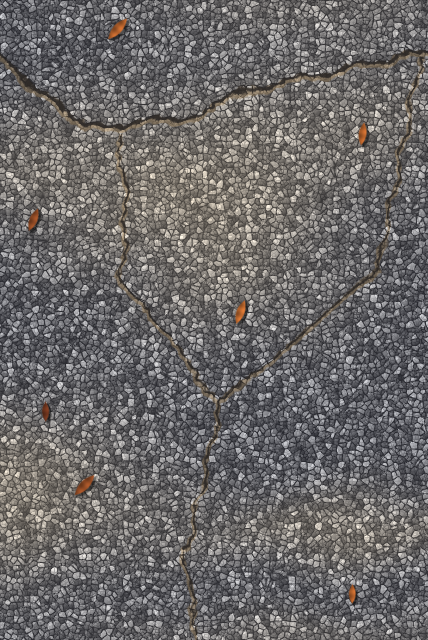
Give the GLSL for this texture, as a WebGL 1 fragment shader.

```glsl
precision highp float;
uniform vec2 u_resolution;

const float STONE_SCALE = 104.0;   // stones per canvas height
const float GRIT_SCALE = 185.0;
const float STONE_WEIGHT = 0.78;
const float GRIT_WEIGHT = 0.38;
const float AMBIENT_SUN = 0.07;
const float CRACK_WIDTH = 0.0016;
const float SAND_WIDTH = 0.0038;
const vec2 SAND_OFFSET = vec2(0.0012, 0.0036);
const int LEAF_COUNT = 7;
const vec2 LIGHT_DIR = vec2(-0.6, 0.8);
const vec3 SHADE_GAP = vec3(0.14, 0.145, 0.175);
const vec3 SHADE_STONE = vec3(0.74, 0.75, 0.78);
const vec3 SUN_GAP = vec3(0.30, 0.28, 0.255);
const vec3 SUN_STONE = vec3(0.95, 0.90, 0.82);
const vec3 SAND = vec3(0.60, 0.52, 0.41);
const vec3 CRACK = vec3(0.13, 0.12, 0.12);
const vec3 LEAF_BROWN = vec3(0.36, 0.16, 0.10);
const vec3 LEAF_ORANGE = vec3(0.76, 0.42, 0.18);

float hash(vec2 p) {
  return fract(sin(dot(p, vec2(127.1, 311.7))) * 43758.5453);
}

vec2 hash2(vec2 p) {
  return vec2(hash(p), hash(p + 37.3));
}

// Cellular stones: brightness of the nearest one, dark in the gaps
float stones(vec2 p, float pixel) {
  vec2 cell = floor(p), nearest = vec2(0.0), id = vec2(0.0);
  float first = 9.0, second = 9.0;
  for (int y = -1; y <= 1; y++) {
    for (int x = -1; x <= 1; x++) {
      vec2 c = cell + vec2(float(x), float(y));
      vec2 d = p - c - hash2(c);
      float r = length(d);
      if (r < first) {
        second = first;
        first = r;
        nearest = d;
        id = c;
      } else {
        second = min(second, r);
      }
    }
  }
  float tone = mix(0.2, 1.0, pow(hash(id + 71.0), 1.6));
  float body = smoothstep(0.0, 0.25 + 0.5 * pixel, second - first);
  return body * (tone + 0.25 * dot(nearest, LIGHT_DIR));
}

// Soft elliptical pool of sunlight
float pool(vec2 p, vec2 centre, vec2 radii) {
  vec2 d = (p - centre) / radii;
  return exp(-dot(d, d));
}

float sunlight(vec2 p) {
  p += 0.012 * sin(p.yx * vec2(31.0, 23.0) + 2.0 * sin(p * 17.0));
  float s = AMBIENT_SUN;
  s += 0.80 * pool(p, vec2(0.30, 0.71), vec2(0.20, 0.15));
  s += 0.30 * pool(p, vec2(0.38, 0.56), vec2(0.18, 0.12));
  s += 0.80 * pool(p, vec2(0.02, 0.23), vec2(0.20, 0.13));
  s += 0.65 * pool(p, vec2(0.54, 0.17), vec2(0.25, 0.06));
  s += 0.45 * pool(p, vec2(0.57, 0.82), vec2(0.16, 0.12));
  s += 0.45 * pool(p, vec2(0.02, 0.74), vec2(0.13, 0.10));
  s += 0.35 * pool(p, vec2(0.45, 1.0), vec2(0.30, 0.06));
  s += 0.40 * pool(p, vec2(0.45, 0.0), vec2(0.28, 0.05));
  return clamp(s, 0.0, 1.0);
}

float segment(vec2 p, vec2 a, vec2 b) {
  vec2 d = b - a;
  return length(p - a - d * clamp(dot(p - a, d) / dot(d, d), 0.0, 1.0));
}

// Distance to three branches, bent along the way by layered sines
float crackDistance(vec2 p) {
  p += 0.0045 * sin(p.yx * 67.0 + 1.5 * sin(p * 41.0));
  p += 0.0018 * sin(p.yx * 233.0 + 2.0 * sin(p * 151.0));
  float across = min(segment(p, vec2(-0.02, 0.925), vec2(0.137, 0.801)),
                     segment(p, vec2(0.137, 0.801), vec2(0.313, 0.820)));
  across = min(across, segment(p, vec2(0.313, 0.820), vec2(0.39, 0.861)));
  across = min(across, segment(p, vec2(0.39, 0.861), vec2(0.69, 0.926)));
  float left = min(segment(p, vec2(0.186, 0.797), vec2(0.198, 0.674)),
                   segment(p, vec2(0.198, 0.674), vec2(0.189, 0.564)));
  left = min(left, segment(p, vec2(0.189, 0.564), vec2(0.345, 0.372)));
  float right = min(segment(p, vec2(0.658, 0.910), vec2(0.592, 0.583)),
                    segment(p, vec2(0.592, 0.583), vec2(0.345, 0.368)));
  right = min(right, segment(p, vec2(0.345, 0.368), vec2(0.289, 0.128)));
  right = min(right, segment(p, vec2(0.289, 0.128), vec2(0.315, -0.02)));
  return min(across - 0.0012, min(left, right));
}

// Pointed leaf, negative inside
float leafDistance(vec2 q, vec2 size) {
  float t = q.y / size.y;
  return max(abs(q.x) - size.x * (1.0 - t * t), abs(q.y) - size.y);
}

void main() {
  vec2 p = gl_FragCoord.xy / u_resolution.y;
  float pixel = 1.0 / u_resolution.y;
  float aspect = u_resolution.x / u_resolution.y;

  // Stones and grit under patchy light
  float grain = STONE_WEIGHT * stones(p * STONE_SCALE, pixel * STONE_SCALE)
              + GRIT_WEIGHT * stones(p * GRIT_SCALE + 19.0, pixel * GRIT_SCALE);
  float sun = sunlight(p);
  vec3 color = mix(mix(SHADE_GAP, SUN_GAP, sun), mix(SHADE_STONE, SUN_STONE, sun), grain);

  // Sandy crack with a dark broken edge
  float rough = 0.0022 * (grain - 0.4);
  float sand = crackDistance(p + SAND_OFFSET) + rough;
  float gap = crackDistance(p) + rough;
  vec3 sandColor = SAND * (0.6 + 0.35 * sun + 0.4 * grain);
  color = mix(color, sandColor, 0.75 * (1.0 - smoothstep(-pixel, pixel, sand - SAND_WIDTH)));
  color = mix(color, CRACK, 0.8 * (1.0 - smoothstep(-pixel, pixel, gap - CRACK_WIDTH)));

  // Fallen leaves with small shadows
  for (int i = 0; i < LEAF_COUNT; i++) {
    float n = float(i);
    vec2 r = hash2(vec2(n, 5.0));
    vec2 q = p - vec2(aspect * (0.06 + 0.88 * r.x), (n + 0.3 + 0.4 * r.y) / float(LEAF_COUNT));
    float angle = 1.6 * (r.y - 0.5);
    mat2 turn = mat2(cos(angle), sin(angle), -sin(angle), cos(angle));
    vec2 size = mix(vec2(0.005, 0.014), vec2(0.009, 0.029), hash(vec2(n, 9.0)));
    float shadow = leafDistance(turn * (q + vec2(-0.003, 0.003)), size);
    color *= 1.0 - 0.5 * (1.0 - smoothstep(-0.001, 0.003, shadow));
    q = turn * q;
    vec3 leaf = mix(LEAF_BROWN, LEAF_ORANGE, hash(vec2(n, 13.0)));
    leaf *= 0.85 + 0.3 * smoothstep(-0.004, 0.004, q.x) + 0.1 * sin(q.y * 420.0);
    color = mix(color, leaf, 1.0 - smoothstep(-pixel, pixel, leafDistance(q, size)));
  }
  gl_FragColor = vec4(clamp(color, 0.0, 1.0), 1.0);
}
```
